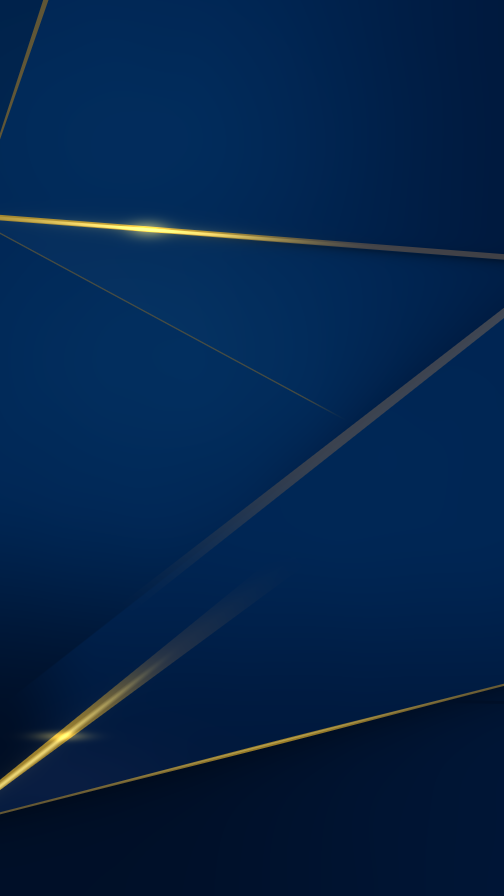
This background is drawn by a Shadertoy shader. Its source:

```glsl
// Deep blue layered panels divided by tapering gold edges with two warm glints.

// Canvas is 1 unit wide and 16/9 tall; each line runs from xy to zw.
const float HEIGHT = 16.0 / 9.0;
const vec4 CORNER_LINE = vec4(0.0, 1.507, 0.091, 1.778);
const vec4 UPPER_LINE  = vec4(0.0, 1.346, 1.0, 1.268);
const vec4 HAIR_LINE   = vec4(0.0, 1.315, 0.694, 0.940);
const vec4 FOLD_LINE   = vec4(0.093, 0.448, 1.0, 1.157);
const vec4 BEAM_LINE   = vec4(0.0, 0.2176, 0.613, 0.671);
const vec4 LOWER_LINE  = vec4(0.0, 0.164, 1.0, 0.419);
const vec4 NOTCH_LINE  = vec4(0.89, 0.386, 1.0, 0.384);
const vec2 UPPER_GLINT = vec2(0.294, 1.323);
const vec2 BEAM_GLINT  = vec2(0.123, 0.317);

const vec3 NAVY   = vec3(0.0, 0.055, 0.145);
const vec3 DEEP   = vec3(0.0, 0.095, 0.235);
const vec3 ROYAL  = vec3(0.0, 0.145, 0.325);
const vec3 BRIGHT = vec3(0.01, 0.190, 0.380);
const vec3 STEEL  = vec3(0.24, 0.25, 0.28);
const vec3 BRONZE = vec3(0.42, 0.36, 0.20);
const vec3 GOLD   = vec3(0.66, 0.53, 0.16);
const vec3 CREAM  = vec3(0.92, 0.86, 0.52);
const float GRAIN = 0.012;

vec2 hashGradient(vec2 cell) {
    vec2 k = vec2(dot(cell, vec2(127.1, 311.7)), dot(cell, vec2(269.5, 183.3)));
    return 2.0 * fract(sin(k) * 43758.5) - 1.0;
}

float gradientNoise(vec2 p) {
    vec2 i = floor(p), f = fract(p), u = f * f * (3.0 - 2.0 * f);
    vec2 e = vec2(0.0, 1.0);
    float low  = mix(dot(hashGradient(i), f), dot(hashGradient(i + e.yx), f - e.yx), u.x);
    float high = mix(dot(hashGradient(i + e), f - e), dot(hashGradient(i + 1.0), f - 1.0), u.x);
    return mix(low, high, u.y);
}

// Position along a line (0 to 1) and signed distance to its left side.
vec2 lineSpace(vec2 p, vec4 line) {
    vec2 axis = line.zw - line.xy, r = p - line.xy;
    float len = length(axis);
    return vec2(dot(r, axis) / (len * len), (axis.x * r.y - axis.y * r.x) / len);
}

float band(float d, float halfWidth, float px) {
    return clamp((halfWidth - abs(d)) / px + 0.5, 0.0, 1.0);
}

float sideMask(float d, float px) { return smoothstep(-px, px, d); }

float spot(vec2 p, vec2 center, vec2 radius) {
    vec2 q = (p - center) / radius;
    return exp(-dot(q, q));
}

// Flat blue panels, each with its own soft light.
vec3 panels(vec2 p, vec2 upper, vec2 hair, vec2 fold, vec2 beam, vec2 lower, float px) {
    vec3 top = mix(DEEP, ROYAL, smoothstep(1.15, 0.35, p.x));
    top = mix(top, BRIGHT, 0.65 * spot(p, vec2(0.25, 1.50), vec2(0.38, 0.27)));
    top *= 1.0 - 0.12 * sideMask(lineSpace(p, CORNER_LINE).y, px);

    vec3 middle = mix(NAVY, ROYAL, smoothstep(0.28, 0.85, p.y + 0.12 * p.x));
    middle = mix(middle, BRIGHT, 0.85 * spot(p, vec2(0.34, 1.07), vec2(0.42, 0.30)));
    middle += vec3(0.018, 0.020, 0.018) * sideMask(hair.y, px) * smoothstep(0.75, 0.1, p.x);
    middle = mix(middle, DEEP, 0.65 * exp(-max(fold.y, 0.0) / 0.055) * smoothstep(0.15, 0.8, fold.x));
    middle = mix(middle, DEEP, 0.4 * smoothstep(0.6, 1.1, p.x));

    vec3 right = mix(DEEP, ROYAL, smoothstep(0.25, 0.75, p.y));
    right = mix(right, BRIGHT, 0.18 * spot(p, vec2(0.72, 0.82), vec2(0.3, 0.25)));
    right += vec3(0.035, 0.018, 0.02) * spot(p, vec2(0.12, 0.22), vec2(0.25, 0.10));

    vec3 bottom = mix(NAVY, DEEP, 0.15 + 0.6 * smoothstep(0.2, 1.1, p.x));
    bottom *= 1.0 - 0.3 * exp(min(lower.y, 0.0) / 0.04);

    float belowFold = 1.0 - sideMask(fold.y, px);
    belowFold *= mix(1.0, smoothstep(0.0, 0.2, p.x), sideMask(beam.y, px));
    vec3 color = mix(middle, right, belowFold);
    color = mix(color, top, sideMask(upper.y, px));
    return mix(bottom, color, sideMask(lower.y, px));
}

void mainImage(out vec4 fragColor, in vec2 fragCoord) {
    vec2 p = fragCoord / iResolution.xy * vec2(1.0, HEIGHT);
    float px = 1.0 / iResolution.x;
    vec2 corner = lineSpace(p, CORNER_LINE), upper = lineSpace(p, UPPER_LINE);
    vec2 hair = lineSpace(p, HAIR_LINE), fold = lineSpace(p, FOLD_LINE);
    vec2 beam = lineSpace(p, BEAM_LINE), lower = lineSpace(p, LOWER_LINE);
    vec3 color = panels(p, upper, hair, fold, beam, lower, px);

    // Thin edges: corner, hairline, fold and notch.
    color = mix(color, BRONZE, 0.9 * band(corner.y, mix(0.002, 0.005, corner.x), px));
    float hairFade = smoothstep(1.0, 0.85, hair.x);
    color = mix(color, BRONZE, 0.65 * hairFade * band(hair.y, 0.0013, px));
    float foldFade = smoothstep(0.15, 0.65, fold.x);
    color = mix(color, STEEL + 0.05 * fold.x, 0.85 * foldFade * band(fold.y, mix(0.014, 0.008, fold.x), px));
    vec2 notch = lineSpace(p, NOTCH_LINE);
    color = mix(color, NAVY, 0.7 * smoothstep(0.0, 0.3, notch.x) * band(notch.y, 0.003, px));

    // Upper edge: gold at the left, steel at the right, with a shadow beneath.
    color *= 1.0 - 0.3 * exp(-abs(upper.y + 0.008) / 0.009) * smoothstep(0.1, 0.7, upper.x);
    vec3 upperTint = mix(GOLD, STEEL + vec3(0.04, 0.02, 0.0), smoothstep(0.35, 0.75, upper.x));
    color = mix(color, upperTint, 0.9 * band(upper.y, 0.0055, px));
    float upperLit = spot(p, UPPER_GLINT, vec2(0.23, 0.3));
    color = mix(color, CREAM, 0.8 * upperLit * band(upper.y + 0.001, 0.003, px));
    color += GOLD * 0.45 * upperLit * exp(-abs(upper.y) / 0.009);
    color += GOLD * 0.55 * spot(p, UPPER_GLINT, vec2(0.04, 0.018));

    // Widening beam that fades toward its far end.
    float spread = 0.008 + 0.018 * beam.x;
    float offset = beam.y - 0.002 - 0.017 * beam.x;
    float beamFade = 1.0 - smoothstep(0.3, 1.0, beam.x + 3.0 * max(offset, 0.0));
    vec3 beamTint = mix(GOLD, STEEL, smoothstep(0.15, 0.6, beam.x));
    color = mix(color, beamTint, 0.85 * beamFade * band(offset, spread, px));
    float beamLit = smoothstep(0.6, 0.1, beam.x);
    color = mix(color, CREAM, 0.75 * beamLit * band(offset + 0.002, 0.004, 3.0 * px));
    color += GOLD * 0.15 * beamLit * exp(-abs(offset) / 0.012);
    color += GOLD * 0.6 * spot(p, BEAM_GLINT, vec2(0.05, 0.009));

    // Lower edge, brightest just past its middle.
    float lowerLit = exp(-pow((lower.x - 0.55) / 0.28, 2.0));
    color = mix(color, mix(BRONZE, GOLD, lowerLit), 0.9 * band(lower.y, 0.002 + 0.002 * lowerLit, px));
    color = mix(color, CREAM, 0.35 * lowerLit * band(lower.y - 0.001, 0.0015, px));

    color *= 1.0 + GRAIN * gradientNoise(p * vec2(9.0, 5.0));
    fragColor = vec4(clamp(color, 0.0, 1.0), 1.0);
}
```
